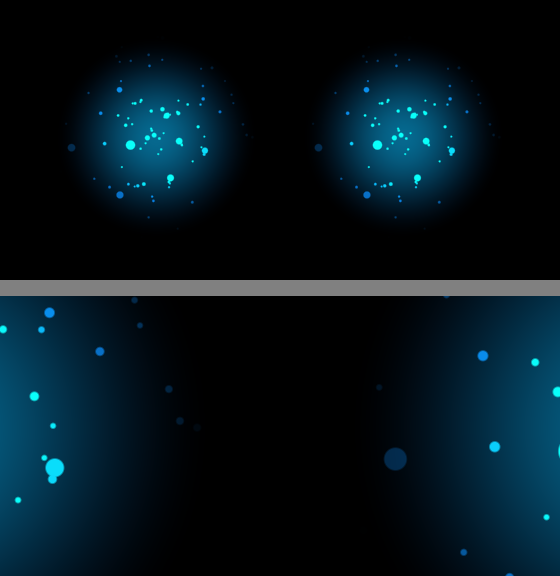
Top, the full canvas; bottom, a detail of the centre.
Reproduce this background procedurally as a Shadertoy shader.

```glsl
// Two identical glowing blue orbs side by side on black, each dusted with
// round sparks. The plane is folded into two cells; a smooth radial falloff
// makes the glow, and a hashed polar loop scatters the sparks.

float hash(float n) {
    return fract(sin(n * 12.9898) * 43758.5453);
}

// Teal halo: bright core, bluer towards the rim
vec3 glow(float dist) {
    float s = 1.0 - smoothstep(0.0, 0.36, dist);
    return vec3(0.022 * s, 0.41 * s, 0.56 * pow(s, 0.88));
}

// Sparks turn from cyan to azure away from the core
vec3 sparkColor(float dist) {
    return mix(vec3(0.04, 1.0, 0.98), vec3(0.04, 0.56, 1.0), smoothstep(0.15, 0.23, dist));
}

void mainImage(out vec4 fragColor, in vec2 fragCoord) {
    // Canvas heights, centred across; one orb in each half
    vec2 p = (fragCoord - vec2(0.5 * iResolution.x, 0.0)) / iResolution.y;
    p -= vec2(p.x < 0.0 ? -0.441 : 0.441, 0.51);

    float softEdge = 1.0 / iResolution.y + 0.001;
    vec3 color = glow(length(p));

    for (int i = 0; i < 96; i++) {
        float id = float(i) + 1.0;

        // Polar scatter, denser near the core
        float angle = 6.2832 * hash(id);
        float orbit = 0.39 * pow(hash(id + 127.3), 0.8);
        vec2 center = orbit * vec2(cos(angle), sin(angle));

        // Mostly fine dust, a few large sparks
        float h = hash(id + 311.7);
        float radius = 0.0033 + 0.0032 * h * h + 0.013 * pow(h, 20.0);

        // Sparks fade out with the halo
        float fade = 1.0 - smoothstep(0.18, 0.37, orbit);
        float cover = clamp((radius - length(p - center)) / softEdge + 0.5, 0.0, 1.0);
        color = mix(color, sparkColor(orbit), cover * fade);
    }

    fragColor = vec4(color, 1.0);
}
```
